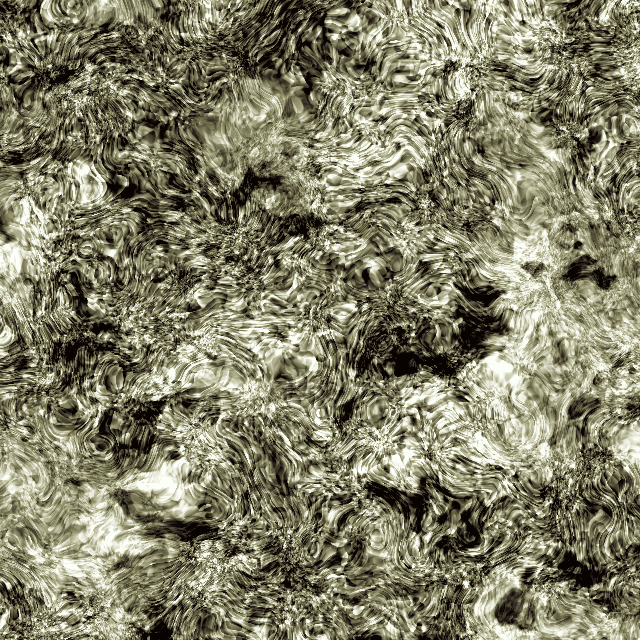
Give the GLSL for this texture, as a WebGL 2 fragment shader.

```glsl
#version 300 es
precision highp float;
// Rough olive mineral rock: crushed flakes, pale plates, dark pits and cracks.

uniform vec2 u_resolution;
out vec4 fragColor;

const float TAU = 6.2831853;

// Dark pit to pale crystal, evenly spaced in brightness
const vec3 PALETTE[8] = vec3[8](
    vec3(0.03, 0.01, 0.00), vec3(0.17, 0.14, 0.11),
    vec3(0.31, 0.29, 0.21), vec3(0.45, 0.44, 0.31),
    vec3(0.59, 0.59, 0.45), vec3(0.75, 0.75, 0.63),
    vec3(0.91, 0.91, 0.85), vec3(0.99, 1.00, 0.97));

vec3 hash3(vec2 p) {
    vec3 q = fract(p.xyx * vec3(0.1031, 0.1030, 0.0973));
    q += dot(q, q.yxz + 33.33);
    return fract((q.xxy + q.yzz) * q.zyx);
}

float valueNoise(vec2 p) {
    vec2 cell = floor(p);
    vec2 f = fract(p);
    f = f * f * (3.0 - 2.0 * f);
    float bottom = mix(hash3(cell).x, hash3(cell + vec2(1, 0)).x, f.x);
    float top = mix(hash3(cell + vec2(0, 1)).x, hash3(cell + vec2(1, 1)).x, f.x);
    return mix(bottom, top, f.y);
}

// Layered noise, normalised to 0..1
float fbm(vec2 p, int octaves) {
    float sum = 0.0, total = 0.0, weight = 0.5;
    for (int i = 0; i < octaves; i++) {
        sum += weight * valueNoise(p);
        total += weight;
        weight *= 0.55;
        p = mat2(1.6, 1.2, -1.2, 1.6) * p + 17.3;
    }
    return sum / total;
}

// Cellular noise of tilted, elongated flakes; soft weights blend the borders
float flakes(vec2 p, float stretch, float sharpness) {
    vec2 cell = floor(p);
    float sum = 0.0, total = 1e-5;
    for (int y = -1; y <= 1; y++) {
        for (int x = -1; x <= 1; x++) {
            vec2 id = cell + vec2(x, y);
            vec3 h = hash3(id);
            vec2 offset = p - id - h.xy;
            float angle = TAU * fract(h.z * 7.31 + h.x);
            vec2 along = vec2(cos(angle), sin(angle));
            vec2 local = vec2(dot(offset, along), dot(offset, vec2(-along.y, along.x)) * stretch);
            float weight = exp(-sharpness * dot(local, local));
            sum += weight * (h.z - 0.5 + 0.5 * local.y);
            total += weight;
        }
    }
    return sum / total;
}

// Thin line where the noise crosses its middle value
float crack(vec2 p, float width) {
    return 1.0 - smoothstep(0.0, width, abs(fbm(p, 4) - 0.5));
}

vec3 rockColor(float tone) {
    float x = clamp((tone + 0.01) / 0.154, 0.0, 6.999);
    int i = int(x);
    return mix(PALETTE[i], PALETTE[i + 1], fract(x));
}

void main() {
    vec2 uv = gl_FragCoord.xy / u_resolution.y;

    // Bend the layers at a broad and a small scale
    vec2 bend = vec2(fbm(uv * 6.0, 3), fbm(uv * 6.0 + 41.0, 3)) - 0.5;
    vec2 ripple = vec2(valueNoise(uv * 45.0), valueNoise(uv * 45.0 + 23.0)) - 0.5;
    vec2 p = uv + 0.09 * bend + 0.012 * ripple;

    // Broad patches and their roughness
    float tone = 0.53 + 0.95 * (fbm(p * 6.5 + 5.0, 5) - 0.5);
    float plate = smoothstep(0.56, 0.70, fbm(p * 5.0 + 63.0, 4));
    float rough = mix(1.1, 0.6, plate);

    // Flakes from plates down to dust
    tone += 0.22 * flakes(p * vec2(11.0, 14.0), 1.8, 22.0);
    tone += 0.30 * flakes(p * 36.0 + 9.0, 2.0, 20.0);
    tone += 0.46 * rough * flakes(p * 82.0 + 3.0, 1.9, 18.0);
    tone += 0.52 * rough * flakes(uv * 160.0 + 60.0 * bend, 1.6, 16.0);

    // Pale plates with curved strata
    float strata = sin(130.0 * (p.x + 0.5 * p.y) + 14.0 * fbm(p * 9.0, 3));
    tone += plate * (0.17 + 0.06 * strata);

    // Cracks and flat black pits
    float broken = smoothstep(0.42, 0.60, fbm(uv * 8.0 + 90.0, 3));
    tone -= 0.26 * broken * crack(p * vec2(9.0, 13.0) + 30.0, 0.035);
    tone -= 0.14 * crack(p * 26.0 + 70.0, 0.05);
    tone -= 0.55 * smoothstep(0.65, 0.76, fbm(p * vec2(11.0, 17.0) + 12.0, 4));

    // Bright glints scattered over the rough ground
    float glint = smoothstep(0.80, 0.92, valueNoise(p * vec2(120.0, 150.0)));
    tone += 0.28 * glint * (1.0 - plate);

    fragColor = vec4(rockColor(tone), 1.0);
}
```
